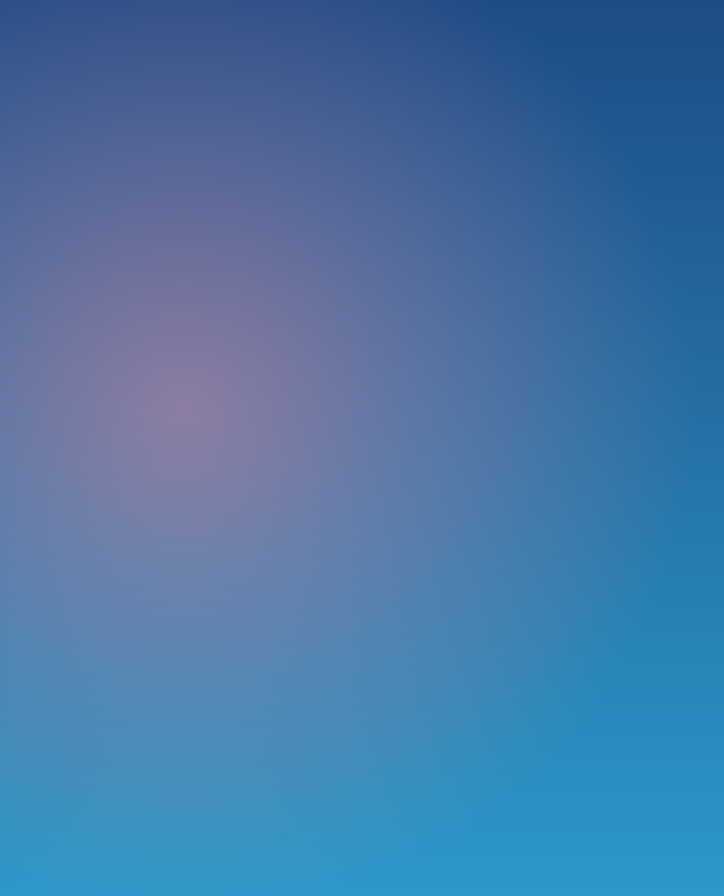
A Shadertoy shader for this background:

```glsl
const vec3 SKY_TOP = vec3(0.118, 0.295, 0.525);
const vec3 SKY_BOTTOM = vec3(0.170, 0.600, 0.790);
const vec3 GLOW_ROSE = vec3(0.957, 0.545, 0.630);

// Vertical blend from the lower colour to the upper colour
vec3 verticalGradient(float height, vec3 bottom, vec3 top) {
    return mix(bottom, top, clamp(height, 0.0, 1.0));
}

// Round glow with an even falloff: 1 at the centre, 0 at the radius
float radialGlow(vec2 point, vec2 center, float radius) {
    return clamp(1.0 - length(point - center) / radius, 0.0, 1.0);
}

void mainImage(out vec4 fragColor, in vec2 fragCoord) {
    // Positions in canvas heights, so the glow stays round
    vec2 uv = fragCoord / iResolution.xy;
    vec2 aspect = vec2(iResolution.x / iResolution.y, 1.0);
    vec2 glowCenter = vec2(0.253, 0.544);

    // Blue backdrop
    vec3 color = verticalGradient(uv.y, SKY_BOTTOM, SKY_TOP);

    // Translucent rose light
    float glow = radialGlow(uv * aspect, glowCenter * aspect, 0.57);
    color = mix(color, GLOW_ROSE, 0.5 * glow);

    fragColor = vec4(color, 1.0);
}
```
